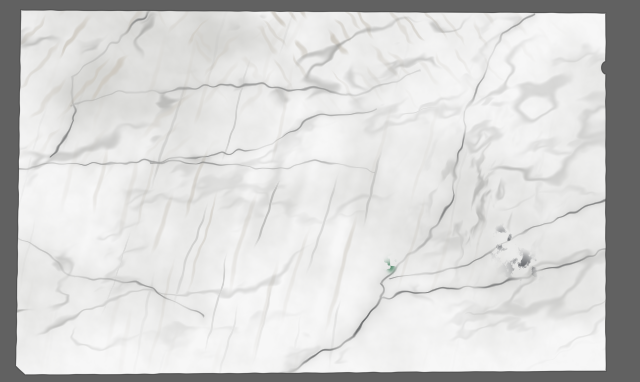
Write a WebGL 1 fragment shader that draws this texture.

```glsl
precision highp float;
// A polished white marble slab with grey and beige veins on a dark grey ground.
uniform vec2 u_resolution;

const vec3 GROUND = vec3(0.38), RIM = vec3(0.27);
const vec3 WHITE = vec3(0.968), CLOUD = vec3(0.835, 0.835, 0.825);
const vec3 BEIGE = vec3(0.80, 0.78, 0.745), VEIN = vec3(0.57, 0.57, 0.56);
const vec3 MINERAL = vec3(0.32, 0.33, 0.35), GREEN = vec3(0.36, 0.56, 0.45);
const vec2 STEEP = vec2(0.26, 0.966), FALLING = vec2(0.6, -0.8);
const vec2 RISING = vec2(0.64, 0.768), GENTLE = vec2(0.94, 0.342);
const float WARP = 0.055, JITTER = 0.012;

float px; // height of one pixel in canvas units

float hash(vec2 p) { return fract(sin(dot(p, vec2(127.1, 311.7))) * 43758.5453); }

float noise(vec2 p) {
  vec2 i = floor(p), f = fract(p);
  f = f * f * (3.0 - 2.0 * f);
  return mix(mix(hash(i), hash(i + vec2(1, 0)), f.x),
             mix(hash(i + vec2(0, 1)), hash(i + 1.0), f.x), f.y);
}

float fbm(vec2 p) {
  float sum = 0.0, amp = 0.533;
  for (int i = 0; i < 4; i++) {
    sum += amp * noise(p);
    p = mat2(1.6, 1.2, -1.2, 1.6) * p + 7.3;
    amp *= 0.5;
  }
  return sum;
}

// Coordinates along and across a direction
vec2 along(vec2 p, vec2 dir) { return vec2(dot(p, dir), dot(p, vec2(dir.y, -dir.x))); }

float spot(vec2 p, float x, float y, float rx, float ry) {
  vec2 v = (p - vec2(x, y)) / vec2(rx, ry);
  return exp(-dot(v, v));
}

float segment(vec2 p, vec2 a, vec2 b) {
  vec2 ab = b - a;
  return length(p - a - ab * clamp(dot(p - a, ab) / dot(ab, ab), 0.0, 1.0));
}

// Line through four points, with a faint halo
float vein(vec2 p, vec4 ab, vec4 cd, float width) {
  float d = min(segment(p, ab.xy, ab.zw), min(segment(p, ab.zw, cd.xy), segment(p, cd.xy, cd.zw)));
  return max(1.0 - smoothstep(0.0, width + px, d), 0.22 * exp(-d / (width * 4.0)));
}

float mainVeins(vec2 q) {
  float dark = vein(q, vec4(0.70, 0.02, 0.935, 0.113), vec4(1.017, 0.207, 1.01, 0.25), 0.0035);
  float mid = vein(q, vec4(1.60, 0.345, 1.37, 0.265), vec4(1.174, 0.25, 1.017, 0.207), 0.003);
  mid = max(mid, vein(q, vec4(0.14, 0.587, 0.207, 0.696), vec4(0.178, 0.804, 0.40, 0.97), 0.003));
  mid = max(mid, vein(q, vec4(1.01, 0.25, 1.087, 0.348), vec4(1.185, 0.49, 1.217, 0.717), 0.003));
  mid = max(mid, vein(q, vec4(1.60, 0.48, 1.457, 0.435), vec4(1.304, 0.348, 1.03, 0.26), 0.0025));
  float pale = vein(q, vec4(1.20, 0.60, 1.217, 0.717), vec4(1.326, 0.913, 1.40, 0.97), 0.003);
  pale = max(pale, vein(q, vec4(0.04, 0.56, 0.35, 0.57), vec4(0.65, 0.562, 0.98, 0.558), 0.002));
  pale = max(pale, vein(q, vec4(0.04, 0.37, 0.196, 0.283), vec4(0.36, 0.25, 0.53, 0.185), 0.0025));
  pale = max(pale, vein(q, vec4(0.19, 0.735, 0.543, 0.783), vec4(0.90, 0.75, 1.10, 0.82), 0.0025));
  pale = max(pale, vein(q, vec4(0.40, 0.565, 0.60, 0.60), vec4(0.80, 0.674, 0.97, 0.72), 0.002));
  return max(dark, max(0.75 * mid, 0.58 * pale));
}

// Scattered tapering strokes, one per cell of a staggered grid
float streaks(vec2 p, vec2 dir, vec2 cell, float width) {
  vec2 r = along(p, dir) / cell;
  float sum = 0.0;
  for (int j = -1; j <= 1; j++) {
    float row = floor(r.y) + float(j), x = r.x + hash(vec2(row, 3.7)) * 5.0;
    vec2 id = vec2(floor(x), row);
    float t = (fract(x) - 0.5) / mix(0.25, 0.5, hash(id + 5.1));
    float y = row + 0.2 + 0.6 * hash(id + 9.2) + 0.25 * t * (hash(id + 2.6) - 0.5);
    float taper = 1.0 - smoothstep(0.5, 1.0, abs(t));
    float w = width * mix(0.4, 1.2, hash(id + 4.4)) * (0.3 + 0.7 * taper) + px;
    float line = 1.0 - smoothstep(0.2 * w, w, abs(r.y - y) * cell.y);
    sum = max(sum, line * taper * step(hash(id), 0.63) * mix(0.4, 1.0, hash(id + 8.3)));
  }
  return sum;
}

// Broken hairlines on the contour of a stretched noise
float cracks(vec2 p, float scale) {
  vec2 r = along(p, GENTLE) * vec2(0.45, 1.0) * scale;
  float d = abs(fbm(r) - 0.5) / (1.6 * scale);
  return (1.0 - smoothstep(0.0, 0.0016 + 0.7 * px, d)) * smoothstep(0.42, 0.68, noise(r * 1.7 + 31.0));
}

// Inside distance of the slab, with a cut corner and a notch
float slab(vec2 p) {
  float sides = min(p.x - 0.040 - 0.014 * p.y, 1.587 - p.x);
  float ends = min(0.975 - 0.005 * p.x - p.y, p.y - 0.017 - 0.007 * p.x);
  return min(min(sides, ends), min((p.x + p.y - 0.082) * 0.707, length(p - vec2(1.592, 0.822)) - 0.017));
}

void main() {
  px = 1.0 / u_resolution.y;
  vec2 p = gl_FragCoord.xy * px;
  vec2 bend = WARP * (vec2(fbm(p * 6.0), fbm(p * 6.0 + 40.0)) - 0.5);
  vec2 rough = JITTER * (vec2(noise(p * 45.0), noise(p * 45.0 + 17.0)) - 0.5);
  vec2 q = p + bend + rough, soft = p + 0.5 * bend + 0.3 * rough;
  // Regions and cloudy ground with faint steep banding
  float left = spot(q, 0.30, 0.84, 0.32, 0.20), top = spot(q, 0.88, 0.94, 0.36, 0.14);
  float knot = spot(q, 1.26, 0.47, 0.13, 0.15), center = spot(p, 0.66, 0.48, 0.46, 0.32);
  float busy = min(left + top + knot + spot(q, 0.06, 0.22, 0.13, 0.16), 1.0);
  float shade = 0.5 * smoothstep(0.35, 0.8, fbm(q * 4.0)) + 0.8 * busy * fbm(q * 9.0 + 5.0);
  shade += 0.3 * center * (noise(along(soft, STEEP) * vec2(3, 42)) - 0.35) + 0.22 * (fbm(p * 38.0) - 0.5);
  vec3 color = mix(WHITE, CLOUD, clamp(shade, 0.0, 1.0));
  // Beige strokes, hairlines and main veins
  float beige = max(0.75 * center * streaks(soft, STEEP, vec2(0.36, 0.055), 0.006),
                    top * streaks(q, FALLING, vec2(0.13, 0.03), 0.006));
  color = mix(color, BEIGE, max(beige, left * streaks(q, RISING, vec2(0.22, 0.045), 0.007)));
  float fine = max((0.25 + 0.5 * busy) * cracks(q, 5.0), (0.15 + 0.45 * busy) * cracks(q + 11.0, 10.0));
  fine = max(fine, 0.6 * center * streaks(soft + 3.0, STEEP, vec2(0.40, 0.08), 0.0025));
  color = mix(color, VEIN, max(fine, 0.5 * knot * cracks(q.yx + 4.0, 19.0)));
  float veins = min(mainVeins(q) * mix(0.35, 1.15, smoothstep(0.25, 0.75, noise(p * 13.0 + 8.0))), 1.0);
  color = mix(color, mix(VEIN, MINERAL, 0.5 * veins), veins);
  // Mineral clumps, green fleck and slab outline
  float clump = min(spot(q, 1.315, 0.36, 0.035, 0.03) + spot(q, 1.36, 0.29, 0.035, 0.025), 1.0);
  color = mix(color, MINERAL, 0.8 * clump * smoothstep(0.52, 0.68, fbm(p * 45.0)));
  color = mix(color, GREEN, spot(q, 1.032, 0.30, 0.011, 0.014) * smoothstep(0.35, 0.6, noise(p * 110.0)));
  float edge = slab(p + 0.15 * rough);
  color = mix(RIM, color, smoothstep(0.0, 0.004, edge));
  gl_FragColor = vec4(mix(GROUND, color, smoothstep(-px, px, edge)), 1.0);
}
```
